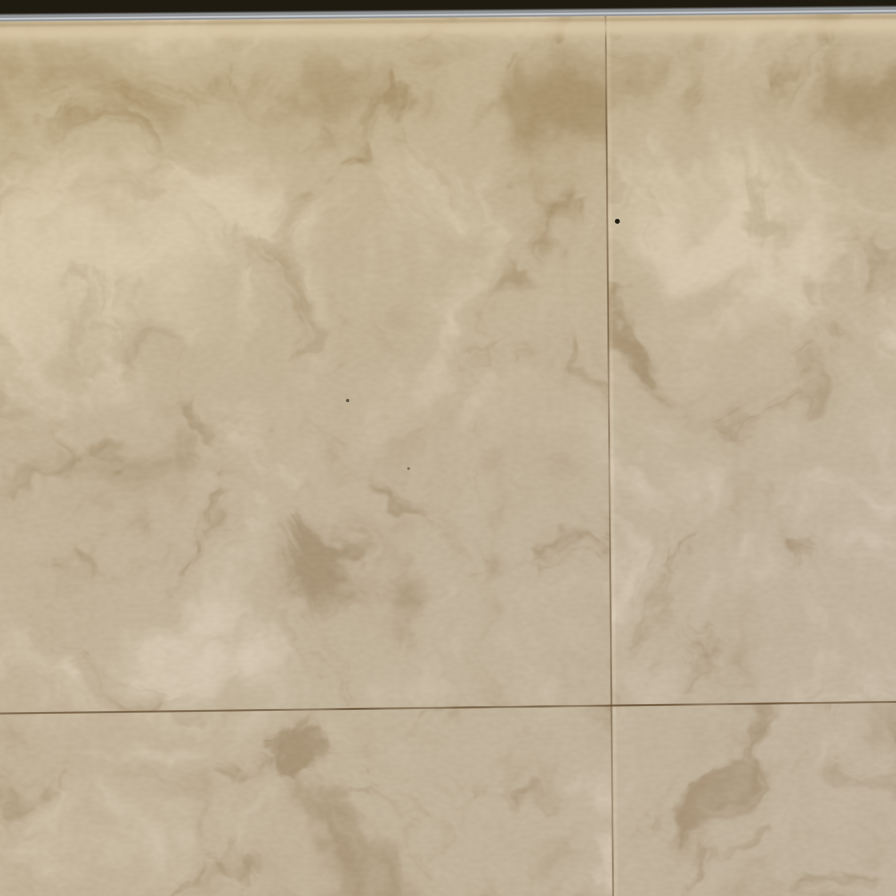
This texture is drawn by a WebGL 1 fragment shader. Its source:

```glsl
precision highp float;
// Large mottled beige stone tiles with hairline joints below a dark metal-trimmed edge.

uniform vec2 u_resolution;

const vec3 STONE_DARK = vec3(0.66, 0.58, 0.46);
const vec3 STONE_MID = vec3(0.76, 0.70, 0.60);
const vec3 STONE_LIGHT = vec3(0.835, 0.78, 0.69);
const vec3 JOINT_BROWN = vec3(0.38, 0.29, 0.18);
const vec3 EDGE_BLACK = vec3(0.12, 0.105, 0.065);
const vec3 TRIM_GREY = vec3(0.57, 0.58, 0.59);
const vec2 TILE_SIZE = vec2(0.80, 0.78);
const vec2 JOINT_CROSSING = vec2(0.6825, 0.2125);

vec2 gradient(vec2 cell) {
  float h = fract(sin(dot(cell, vec2(127.1, 311.7))) * 43758.55);
  return vec2(cos(6.2832 * h), sin(6.2832 * h));
}

float gradientNoise(vec2 p) {
  vec2 i = floor(p);
  vec2 f = p - i;
  vec2 w = f * f * f * (f * (f * 6.0 - 15.0) + 10.0);
  vec2 e = vec2(0.0, 1.0);
  float low = mix(dot(gradient(i), f), dot(gradient(i + e.yx), f - e.yx), w.x);
  float high = mix(dot(gradient(i + e.xy), f - e.xy), dot(gradient(i + e.yy), f - e.yy), w.x);
  return mix(low, high, w.y);
}

float fbm(vec2 p) {
  float sum = 0.0;
  float amplitude = 1.0;
  for (int octave = 0; octave < 5; octave++) {
    sum += amplitude * gradientNoise(p);
    p = mat2(1.6, 1.2, -1.2, 1.6) * p + 7.3;
    amplitude *= 0.52;
  }
  return sum;
}

// Soft elliptical patch, 1 at its centre
float patchMask(vec2 p, vec2 center, vec2 radius) {
  vec2 d = (p - center) / radius;
  return exp(-dot(d, d));
}

// Antialiased line or dot coverage from a distance
float coverage(float dist, float halfWidth, float pixel) {
  return 1.0 - smoothstep(halfWidth - pixel, halfWidth + pixel, dist);
}

// Distance to the nearest repeated joint on one axis
float jointDistance(float x, float size) {
  return abs(fract(x / size + 0.5) - 0.5) * size;
}

// Cloudy brightness, offset per tile so every slab differs
float stoneTone(vec2 p, vec2 tile) {
  vec2 q = p + tile * vec2(5.3, 9.1);
  vec2 warp = vec2(fbm(q * 5.0), fbm(q * 5.0 + 31.7));
  float clouds = fbm(q * vec2(4.2, 3.6) + warp * 0.5);
  float blotches = fbm(q * vec2(14.0, 11.0) + warp * 1.2 + 12.0);
  float drips = gradientNoise(q * vec2(30.0, 5.0) + warp);
  float smears = gradientNoise(q * vec2(9.0, 42.0) + warp * 2.0);
  float stains = smoothstep(0.12, 0.55, fbm(q * 9.0 + warp + 60.0));
  return clouds * 0.34 + blotches * 0.24 + drips * 0.10 + smears * 0.09 - stains * 0.30;
}

// Broad lighting and worn areas
float wearTone(vec2 p) {
  float tone = 0.32 * patchMask(p, vec2(0.10, 0.74), vec2(0.24, 0.12));
  tone += 0.25 * patchMask(p, vec2(0.82, 0.72), vec2(0.14, 0.16));
  tone += 0.24 * patchMask(p, vec2(0.20, 0.27), vec2(0.10, 0.06));
  tone -= 0.36 * patchMask(p, vec2(0.354, 0.370), vec2(0.035, 0.038));
  tone -= 0.28 * patchMask(p, vec2(0.46, 0.315), vec2(0.03, 0.045));
  tone -= 0.24 * patchMask(p, vec2(0.42, 0.62), vec2(0.05, 0.08));
  tone -= 0.22 * patchMask(p, vec2(0.17, 0.47), vec2(0.08, 0.06));
  tone -= 0.22 * patchMask(p, vec2(0.80, 0.29), vec2(0.08, 0.06));
  tone -= 0.32 * exp(-pow((p.y - 0.895) / 0.055, 2.0));
  return tone - 0.10 * smoothstep(0.23, 0.17, p.y);
}

void main() {
  vec2 p = gl_FragCoord.xy / u_resolution;
  float pixel = 0.75 / min(u_resolution.x, u_resolution.y);

  // Slightly skewed tile grid
  vec2 grid = p - JOINT_CROSSING;
  grid += vec2(0.0085 * (p.y - 0.2), -0.013 * (p.x - 0.68));
  vec2 tile = floor(grid / TILE_SIZE);

  // Stone body, warm near the top and cooler below
  float tone = 0.06 + stoneTone(p, tile) + wearTone(p);
  vec3 color = mix(STONE_MID, STONE_DARK, smoothstep(0.0, 0.55, -tone));
  color = mix(color, STONE_LIGHT, smoothstep(0.0, 0.45, tone));
  float warmth = smoothstep(0.35, 0.95, p.y) - 0.5 * p.x;
  color += vec3(0.010, 0.002, -0.032) * warmth;
  color += 0.018 * gradientNoise(p * vec2(110.0, 190.0));

  // Hairline joints with a pale lip and uneven darkness
  float joint_x = jointDistance(grid.x, TILE_SIZE.x);
  float joint_y = jointDistance(grid.y, TILE_SIZE.y);
  float fade = 0.72 + 0.45 * gradientNoise(p * 17.0);
  color += 0.035 * coverage(abs(grid.x - 0.003), 0.002, 0.002);
  color = mix(color, JOINT_BROWN, fade * 0.68 * coverage(joint_x, 0.0010, pixel));
  color = mix(color, JOINT_BROWN, fade * coverage(joint_y, 0.0011, pixel));

  // Pinholes
  float pits = coverage(distance(p, vec2(0.689, 0.753)), 0.0027, pixel);
  pits += 0.65 * coverage(distance(p, vec2(0.388, 0.553)), 0.0018, pixel);
  pits += 0.45 * coverage(distance(p, vec2(0.456, 0.477)), 0.0015, pixel);
  color = mix(color, EDGE_BLACK, pits);

  // Pale rim, grey trim and dark edge along the top
  float depth = 0.984 + 0.009 * p.x - p.y;
  color = mix(color, vec3(0.86, 0.79, 0.66), 0.75 * exp(-pow((depth - 0.021) / 0.010, 2.0)));
  color = mix(color, vec3(0.68, 0.59, 0.44), 0.5 * coverage(abs(depth - 0.012), 0.002, 0.002));
  color = mix(color, TRIM_GREY, coverage(depth, 0.008, pixel));
  color += 0.20 * coverage(abs(depth - 0.005), 0.001, pixel);
  color = mix(color, EDGE_BLACK, coverage(depth, 0.0, pixel + 0.001));

  gl_FragColor = vec4(clamp(color, 0.0, 1.0), 1.0);
}
```
